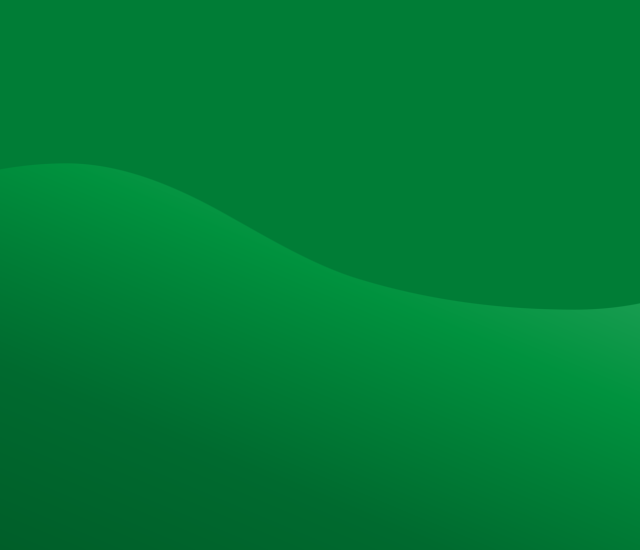
Reproduce this background procedurally as a Shadertoy shader.

```glsl
// Cubic through two knots, each given as (x, height, slope)
float hermite(vec3 a, vec3 b, float x) {
    float span = b.x - a.x;
    float t = clamp((x - a.x) / span, 0.0, 1.0);
    float s = 1.0 - t;
    return s * s * ((1.0 + 2.0 * t) * a.y + t * span * a.z)
         + t * t * ((1.0 + 2.0 * s) * b.y - s * span * b.z);
}

// Height of the hill's crest across the canvas
float crestHeight(float x) {
    vec3 knots[6] = vec3[6](
        vec3(0.0, 0.692, 0.209), vec3(0.104, 0.703, 0.0),
        vec3(0.352, 0.611, -0.652), vec3(0.560, 0.493, -0.355),
        vec3(0.898, 0.437, 0.0), vec3(1.0, 0.4485, 0.233));
    int i = 0;
    while (i < 4 && x > knots[i + 1].x) i++;
    return hermite(knots[i], knots[i + 1], x);
}

// Slanted shading, from pale at the upper right to deep at the lower left
vec3 hillColor(vec2 uv) {
    float depth = 1.0 - uv.y - 0.489 * uv.x;
    vec3 pale = vec3(0.094, 0.612, 0.314);
    vec3 bright = vec3(0.0, 0.573, 0.243);
    vec3 middle = vec3(0.0, 0.494, 0.212);
    vec3 dark = vec3(0.0, 0.416, 0.184);
    vec3 deep = vec3(0.0, 0.369, 0.161);
    vec3 color = mix(pale, bright, clamp((depth - 0.06) / 0.19, 0.0, 1.0));
    color = mix(color, middle, clamp((depth - 0.25) / 0.205, 0.0, 1.0));
    color = mix(color, dark, clamp((depth - 0.455) / 0.212, 0.0, 1.0));
    return mix(color, deep, clamp((depth - 0.667) / 0.333, 0.0, 1.0));
}

void mainImage(out vec4 fragColor, in vec2 fragCoord) {
    vec2 uv = fragCoord / iResolution.xy;
    vec3 backdrop = vec3(0.0, 0.49, 0.212);

    // Smooth coverage along the crest
    float gap = crestHeight(uv.x) - uv.y;
    float coverage = smoothstep(-0.7, 0.7, gap / fwidth(gap));

    fragColor = vec4(mix(backdrop, hillColor(uv), coverage), 1.0);
}
```
